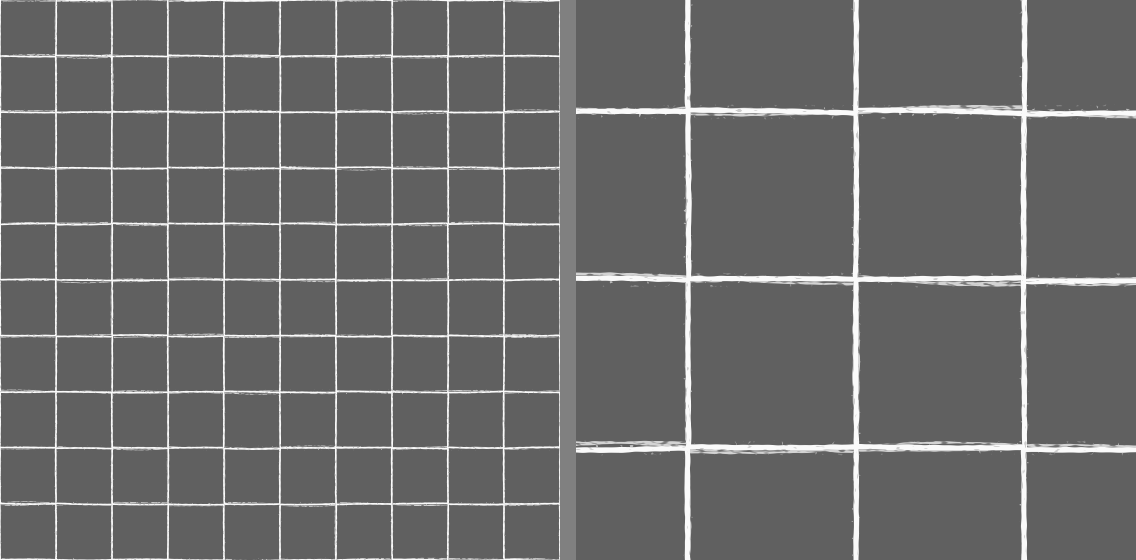
Left, the full canvas; right, a detail of the centre.
A Shadertoy shader for this pattern:

```glsl
// Ten by ten grid of hand-drawn white chalk lines on plain grey.

float hash(vec3 p) {
    p = fract(p * vec3(0.1031, 0.1137, 0.0973));
    p += dot(p, p.yzx + 33.33);
    return fract((p.x + p.y) * p.z);
}

// Random value from -1 to 1
float signedHash(vec2 id, float salt) {
    return 2.0 * hash(vec3(id, salt)) - 1.0;
}

float cornerSlope(vec2 corner, vec2 offset, vec2 period, float salt) {
    float angle = 6.28319 * hash(vec3(mod(corner, period), salt));
    return dot(vec2(cos(angle), sin(angle)), offset);
}

// Gradient noise that wraps after a whole number of periods
float wrappedNoise(vec2 p, vec2 period, float salt) {
    vec2 i = floor(p), f = fract(p), e = vec2(1, 0);
    vec2 u = f * f * f * (f * (f * 6.0 - 15.0) + 10.0);
    return mix(
        mix(cornerSlope(i, f, period, salt),
            cornerSlope(i + e.xy, f - e.xy, period, salt), u.x),
        mix(cornerSlope(i + e.yx, f - e.yx, period, salt),
            cornerSlope(i + e.xx, f - e.xx, period, salt), u.x), u.y);
}

// Coverage of the lines running along q.x; q is measured in cells
float chalkLines(vec2 q, float cells, float spread, float salt, float pixel) {
    float row = floor(q.y + 0.5);
    float across = q.y - row;
    float along = fract(q.x);
    vec2 id = mod(vec2(floor(q.x), row), cells);

    float edge = wrappedNoise(q * vec2(14, 20), cells * vec2(14, 20), salt + 40.0);
    float grain = wrappedNoise(q * vec2(18, 60), cells * vec2(18, 60), salt + 50.0);
    float ink = 0.0;

    // One solid strand and two thin, drier ones in every cell
    for (int i = 0; i < 3; i++) {
        float seed = salt + float(i) * 5.0;
        bool solid = i == 0;
        float start = signedHash(id, seed + 1.0);
        float end = signedHash(id, seed + 2.0);
        float bow = signedHash(id, seed + 3.0) * sin(3.14159 * along);
        float centre = (mix(start, end, along) + 0.7 * bow) * spread * (solid ? 0.4 : 1.0);
        float halfWidth = (solid ? 0.0155 : 0.007) + 0.005 * edge;
        float coverage = clamp(0.5 + (halfWidth - abs(across - centre)) / pixel, 0.0, 1.0);
        float wear = solid ? 0.3 * smoothstep(0.3, 0.5, grain)
                           : 0.25 + 0.6 * smoothstep(0.0, 0.4, grain);
        ink = max(ink, coverage * (1.0 - wear));
    }

    // Loose dust beside the line
    float dust = wrappedNoise(q * 40.0, vec2(cells * 40.0), salt + 60.0);
    float nearLine = 1.0 - smoothstep(0.02, 0.02 + spread, abs(across));
    return max(ink, 0.6 * nearLine * smoothstep(0.3, 0.55, dust));
}

void mainImage(out vec4 fragColor, in vec2 fragCoord) {
    float cells = 10.0;
    vec2 p = cells * fragCoord / iResolution.xy;
    vec2 pixel = cells / iResolution.xy;

    // Level lines wander more than upright ones
    float level = chalkLines(p, cells, 0.032, 3.0, pixel.y);
    float upright = chalkLines(p.yx, cells, 0.012, 103.0, pixel.x);

    vec3 color = mix(vec3(0.376), vec3(0.98), max(level, upright));
    fragColor = vec4(color, 1.0);
}
```
